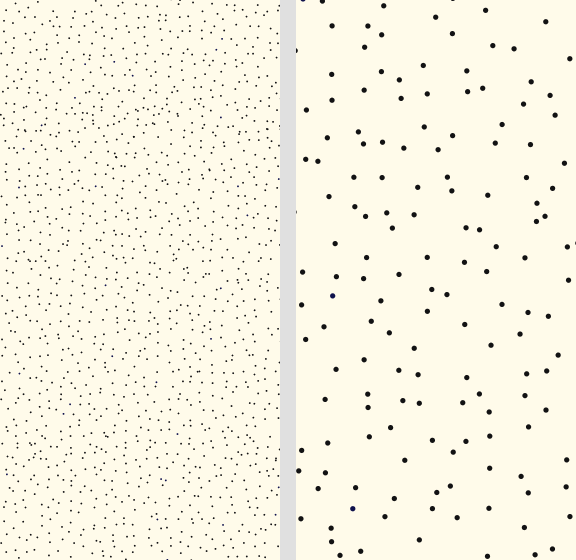
Left, the full canvas; right, a detail of the centre.
This pattern is drawn by a Shadertoy shader. Its source:

```glsl
const vec3  PAPER = vec3(1.0, 0.983, 0.918);
const vec3  INK = vec3(0.07, 0.07, 0.075);
const vec3  BLUE_INK = vec3(0.06, 0.07, 0.30);
const float BLUE_SHARE = 0.03;    // fraction of dots drawn in blue ink
const float COLUMNS = 25.6;       // cells across the canvas width
const float DOT_RADIUS = 0.0031;  // in canvas widths
const float JITTER = 0.78;        // wander inside a cell, 0 to 1
const float BAND_PERIOD = 1.17;   // distance between denser bands
const float BAND_CENTER = 0.40;   // height of the lowest band
const float BAND_EXTRA = 0.30;    // chance of a second dot inside a band
const float BASE_EXTRA = 0.015;   // chance of a second dot elsewhere

vec3 hash3(vec2 p) {
    vec3 q = fract(p.xyx * vec3(0.1031, 0.1030, 0.0973));
    q += dot(q, q.yxz + 33.33);
    return fract((q.xxy + q.yzz) * q.zyx);
}

// Every other column is moved up by half a cell
float stagger(float column) {
    return 0.5 * mod(column, 2.0);
}

// Chance that a cell holds a second dot, raised inside periodic bands
float extraChance(float height) {
    float phase = 6.28318 * (height - BAND_CENTER) / BAND_PERIOD;
    return BASE_EXTRA + BAND_EXTRA * smoothstep(0.9, 1.0, cos(phase));
}

// Antialiased ink coverage of one dot
float dotCoverage(vec2 offset, float pixel) {
    return clamp(0.5 - (length(offset) - DOT_RADIUS) / pixel, 0.0, 1.0);
}

void mainImage(out vec4 fragColor, in vec2 fragCoord) {
    float pixel = 1.0 / iResolution.x;
    vec2 uv = fragCoord * pixel;
    vec2 grid = uv * COLUMNS;
    vec3 color = PAPER;

    // Scattered dots from the neighbouring cells
    for (int i = -1; i <= 1; i++) {
        float column = floor(grid.x) + float(i);
        float shift = stagger(column);
        float row = floor(grid.y - shift);
        for (int j = -1; j <= 1; j++) {
            vec2 cell = vec2(column, row + float(j));
            vec2 center = cell + vec2(0.5, 0.5 + shift);
            vec3 rnd = hash3(cell + 17.0);
            vec2 place = (center + (rnd.xy - 0.5) * JITTER) / COLUMNS;
            vec3 ink = rnd.z < BLUE_SHARE ? BLUE_INK : INK;
            color = mix(color, ink, dotCoverage(uv - place, pixel));

            // Occasional second dot
            vec3 more = hash3(cell + 91.0);
            if (more.z < extraChance(center.y / COLUMNS)) {
                place = (center + more.xy - 0.5) / COLUMNS;
                color = mix(color, INK, dotCoverage(uv - place, pixel));
            }
        }
    }
    fragColor = vec4(color, 1.0);
}
```
